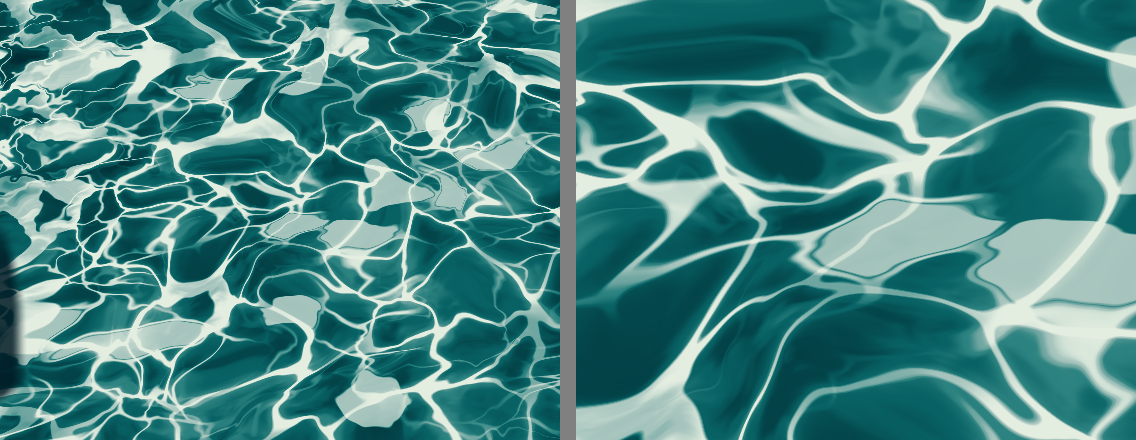
Left, the full canvas; right, a detail of the centre.
This texture is drawn by a WebGL 2 fragment shader. Its source:

```glsl
#version 300 es
precision highp float;
uniform vec2 u_resolution;
out vec4 fragColor;

vec2 hash2(vec2 p) {
  vec3 q = fract(p.xyx * vec3(0.1031, 0.1030, 0.0973));
  q += dot(q, q.yzx + 33.33);
  return fract((q.xx + q.yz) * q.zy);
}

vec2 noise2(vec2 p) {
  vec2 i = floor(p), f = fract(p);
  f = f * f * f * (f * (f * 6.0 - 15.0) + 10.0);
  return mix(mix(hash2(i), hash2(i + vec2(1, 0)), f.x),
             mix(hash2(i + vec2(0, 1)), hash2(i + 1.0), f.x), f.y);
}

float fbm(vec2 p) {
  float sum = 0.0, amp = 0.5;
  for (int i = 0; i < 4; i++) {
    sum += amp * noise2(p).x;
    p = mat2(1.6, 1.2, -1.2, 1.6) * p + 7.3;
    amp *= 0.5;
  }
  return sum;
}

vec2 warp(vec2 p) {
  p += 0.95 * (noise2(p * 0.8 + 3.0) - 0.5);
  p += 0.42 * (noise2(p * 1.9 + 11.0) - 0.5);
  return p + 0.12 * (noise2(p * 4.5 + 29.0) - 0.5);
}

// Rounded distance to the cell border (x) and a random cell value (y)
vec2 cellBorder(vec2 p) {
  vec2 base = floor(p), f = fract(p), nearCell = vec2(0), nearest = vec2(0);
  float best = 9.0;
  for (int j = -1; j <= 1; j++)
    for (int i = -1; i <= 1; i++) {
      vec2 cell = vec2(i, j);
      vec2 r = cell + hash2(base + cell) - f;
      if (dot(r, r) < best) {
        best = dot(r, r);
        nearest = r;
        nearCell = cell;
      }
    }
  float sum = 0.0;
  for (int j = -2; j <= 2; j++)
    for (int i = -2; i <= 2; i++) {
      vec2 cell = nearCell + vec2(i, j);
      vec2 r = cell + hash2(base + cell) - f;
      vec2 across = r - nearest;
      if (dot(across, across) > 1e-5)
        sum += exp(-22.0 * dot(0.5 * (r + nearest), normalize(across)));
    }
  return vec2(max(-log(sum) / 22.0, 0.0), hash2(base + nearCell + 57.0).x);
}

vec3 waterRamp(float v) {
  vec3 c = mix(vec3(0.0, 0.16, 0.19), vec3(0.01, 0.26, 0.28), smoothstep(0.0, 0.17, v));
  c = mix(c, vec3(0.03, 0.38, 0.39), smoothstep(0.17, 0.34, v));
  c = mix(c, vec3(0.17, 0.51, 0.50), smoothstep(0.34, 0.50, v));
  c = mix(c, vec3(0.44, 0.65, 0.63), smoothstep(0.50, 0.65, v));
  c = mix(c, vec3(0.65, 0.77, 0.74), smoothstep(0.65, 0.80, v));
  return mix(c, vec3(0.89, 0.93, 0.88), smoothstep(0.80, 0.95, v));
}

void main() {
  vec2 uv = gl_FragCoord.xy / u_resolution.y;

  // Receding surface: ripples shrink towards the top
  float depth = 1.0 / (1.0 - 0.3 * uv.y);
  vec2 p = vec2((uv.x - 0.64) * 5.4, 21.0) * depth;
  p.y -= 0.12 * p.x;

  // Choppier water at the upper left
  float chop = (1.0 - smoothstep(0.0, 0.5, uv.x)) * smoothstep(0.3, 0.6, uv.y);
  p += chop * (0.3 * noise2(p * 3.0) + 0.16 * noise2(p * 7.0));
  vec2 q = warp(p);

  // Still water: broad tones and fine horizontal ripples
  float light = 0.24 + 0.5 * (fbm(q * 1.3 + 40.0) - 0.47) - 0.07 * chop;
  light += 0.07 * (fbm(q * vec2(5.0, 14.0)) - 0.47);
  light = clamp(light, 0.04, 0.45);

  // Main net of light, swelling into pale sheets
  float border = cellBorder(q).x;
  vec2 vary = noise2(p * 0.9 + 70.0);
  float swell = smoothstep(0.66, 0.92, vary.x + 0.1 * chop);
  float width = 0.008 + 0.012 * vary.y + 0.13 * swell;
  float line = 1.0 - smoothstep(width, width + 0.042, border);
  float sheetTone = mix(0.97, 0.62 + 0.4 * fbm(q * vec2(3.0, 6.0)), swell);
  float power = mix(0.6, 1.0, smoothstep(0.15, 0.5, noise2(p * 1.3 + 90.0).x));
  float net = power * max(line * sheetTone, 0.46 * exp(-border / 0.095));

  // Finer, fainter net with a few filled cells
  vec2 fine = cellBorder(warp(p * vec2(1.15, 1.6) + 130.0));
  float mask = smoothstep(0.35, 0.7, noise2(p * 0.8 + 150.0).y + 0.15 * chop);
  float web = 0.65 * (1.0 - smoothstep(0.008, 0.06, fine.x)) + 0.2 * exp(-fine.x / 0.1);
  float patches = 0.72 * step(0.955, fine.y) * smoothstep(0.02, 0.07, fine.x);
  web = max(web * mask, patches);

  // Loose filaments and soft veils
  float ridge = abs(fbm(q * 0.9 + 210.0) - 0.47);
  float filament = 0.5 * (1.0 - smoothstep(0.0, 0.025, ridge)) * vary.y;
  float veil = 0.25 * smoothstep(0.5, 0.75, fbm(q * vec2(1.2, 1.8) + 250.0));

  light = 1.0 - (1.0 - light) * (1.0 - net) * (1.0 - web) * (1.0 - filament) * (1.0 - veil);
  vec3 color = waterRamp(light);

  // Deep shadow at the lower left edge
  float reach = 0.06 * smoothstep(0.06, 0.14, uv.y) * (1.0 - smoothstep(0.28, 0.6, uv.y));
  float shade = 1.0 - smoothstep(-0.02, 0.02, uv.x - reach + 0.05 * (vary.x - 0.5));
  color = mix(color, vec3(0.0, 0.10, 0.14), 0.85 * shade * smoothstep(0.0, 0.04, reach));

  fragColor = vec4(color, 1.0);
}
```
